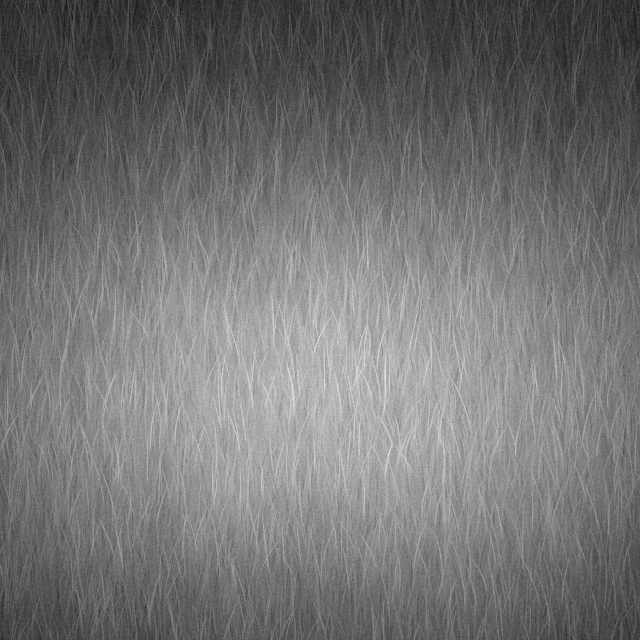
Write a WebGL 2 fragment shader that draws this background.

```glsl
#version 300 es
precision highp float;
// Soft grey fur of fine curved hairs, lit by a broad glow below the centre.

uniform vec2 u_resolution;
out vec4 outColor;

float hash(vec2 p) {
    vec3 q = fract(vec3(p.xyx) * vec3(0.1031, 0.1030, 0.0973));
    q += dot(q, q.yzx + 33.33);
    return fract((q.x + q.y) * q.z);
}

float noise(vec2 p) {
    vec2 i = floor(p), f = fract(p);
    f = f * f * (3.0 - 2.0 * f);
    return mix(mix(hash(i), hash(i + vec2(1, 0)), f.x),
               mix(hash(i + vec2(0, 1)), hash(i + vec2(1, 1)), f.x), f.y);
}

// Broad light: wide across, dark at the top, with a ragged clumped outline
float glow(vec2 p) {
    p.y += 0.04 * (noise(vec2(p.x * 8.0, p.y * 3.0)) - 0.5);
    vec2 d = (p - vec2(0.51, 0.39)) / vec2(0.63, p.y > 0.39 ? 0.40 : 0.39);
    return 0.165 + 0.545 * exp(-dot(d, d));
}

// One layer of hairs: x is coverage, y is the tone of the strongest hair
vec2 hairLayer(vec2 p, float layer, float pixel) {
    const vec2 cell = vec2(0.036, 0.115);
    vec2 result = vec2(0.0);
    float x = p.x / cell.x + hash(vec2(layer, 71.0));
    for (int k = -1; k <= 1; k++) {
        float column = floor(x) + float(k);
        float y = p.y / cell.y + hash(vec2(column + 9.0, layer * 7.0 + 3.0));
        vec2 id = vec2(column + 20.0, floor(y) + 5.0 + layer * 17.0);
        float t = fract(y) / mix(0.5, 1.0, hash(id + 31.0));
        if (t > 1.0) continue;

        // Root, lean and curl shape the strand
        float lean = 1.0 * (hash(id) - 0.5);
        float curl = 1.4 * (hash(id + 57.0) - 0.5);
        float root = column + hash(id + 113.0);
        float slope = (lean + 2.0 * curl * t) * cell.x / cell.y;
        float away = abs(x - root - lean * t - curl * t * t) * cell.x;
        away /= sqrt(1.0 + slope * slope);

        float halfWidth = 0.0007 * (1.2 - 0.7 * t);
        float strand = 1.0 - smoothstep(halfWidth * 0.3, halfWidth + pixel * 0.8, away);
        strand *= smoothstep(0.0, 0.3, t) * (1.0 - smoothstep(0.7, 1.0, t));
        if (strand > result.x) result = vec2(strand, hash(id + 191.0));
    }
    return result;
}

void main() {
    vec2 p = gl_FragCoord.xy / u_resolution;
    float pixel = 1.0 / min(u_resolution.x, u_resolution.y);
    float light = glow(p);

    // Undercoat: soft clumps and thin upright streaks
    float shade = light - 0.015;
    shade += 0.04 * (noise(p * vec2(38.0, 9.0)) - 0.5);
    shade += 0.06 * (noise(p * vec2(250.0, 30.0) + 40.0) - 0.5);

    // Hairs: dark ones beneath, pale ones on top
    const float layers = 38.0;
    for (float i = 0.0; i < layers; i++) {
        vec2 hair = hairLayer(p, i + 1.0, pixel);
        float lift = mix(-0.10, 0.09, i / layers) + 0.16 * (hair.y * hair.y - 0.25);
        float tone = light + lift * (0.75 + 0.5 * light);
        shade = mix(shade, tone, hair.x * 0.7);
    }

    // Fine grain
    shade += 0.06 * (hash(floor(p * 512.0) + 300.0) - 0.5);
    outColor = vec4(vec3(clamp(shade, 0.0, 1.0)), 1.0);
}
```
